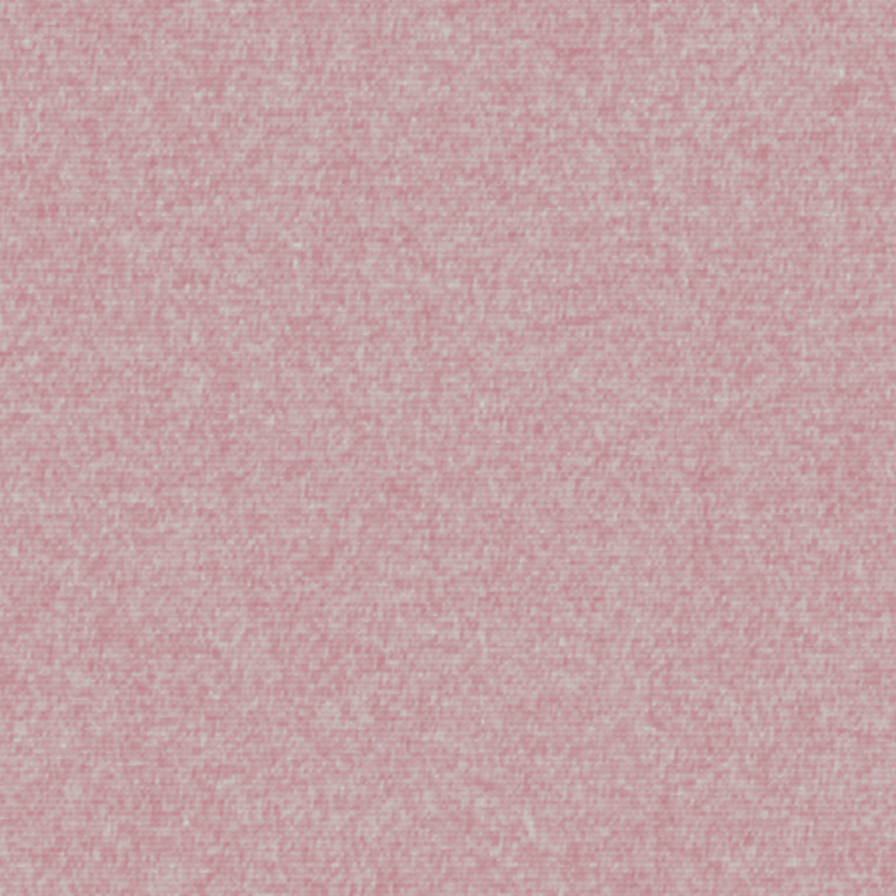
A WebGL 1 fragment shader for this texture:

```glsl
precision highp float;
// Fine dusty-pink melange cloth: thin horizontal rows, mottled yarn and pale flecks.
uniform vec2 u_resolution;

#define MID_PINK vec3(0.769, 0.639, 0.650)
#define TONE_STEP vec3(0.008, 0.042, 0.035)
#define ROWS 150.0
#define STITCHES 128.0
#define ROW_DEPTH 0.42
#define GRAIN 1.20
#define FIBRE 1.35
#define STREAK 0.72
#define WARP 0.42
#define BLOTCH 0.09
#define FLECK 1.50
#define SLANT 0.12

const float TAU = 6.2831853;

float hash(vec2 p) {
  vec3 q = fract(vec3(p.xyx) * 0.1031);
  q += dot(q, q.yzx + 33.33);
  return fract((q.x + q.y) * q.z);
}

// Smooth value noise in the range -1 to 1
float noise(vec2 p) {
  vec2 cell = floor(p);
  vec2 f = fract(p);
  f = f * f * (3.0 - 2.0 * f);
  float low = mix(hash(cell), hash(cell + vec2(1.0, 0.0)), f.x);
  float high = mix(hash(cell + vec2(0.0, 1.0)), hash(cell + vec2(1.0, 1.0)), f.x);
  return 2.0 * mix(low, high, f.y) - 1.0;
}

// Slightly wavy rows formed by the stitches
float rowRelief(vec2 uv) {
  float wave = 0.08 * sin(TAU * uv.x * STITCHES);
  return sin(TAU * (uv.y * ROWS + wave));
}

// Tonal variation of the yarn, from short fibres up to faint broad blotches
float yarnTone(vec2 uv) {
  vec2 leaning = vec2(uv.x - SLANT * uv.y, uv.y);
  float tone = GRAIN * noise(leaning * vec2(212.0, 142.0) + 51.0);
  tone += FIBRE * noise(leaning * vec2(250.0, 172.0) + 17.0);
  tone += STREAK * noise(uv * vec2(42.0, 175.0) + 83.0);
  tone += WARP * noise(uv * vec2(165.0, 38.0) + 29.0);
  tone += BLOTCH * (noise(uv * 40.0 + 7.0) + noise(uv * 7.0 + 61.0));
  return tone;
}

// Sparse pale fibres, short and wide
float paleFlecks(vec2 uv) {
  float speck = noise(uv * vec2(115.0, ROWS) + 131.0);
  return smoothstep(0.62, 0.95, speck);
}

void main() {
  vec2 uv = gl_FragCoord.xy / min(u_resolution.x, u_resolution.y);
  float tone = yarnTone(uv) + ROW_DEPTH * rowRelief(uv);
  tone += FLECK * paleFlecks(uv);
  vec3 cloth = MID_PINK + TONE_STEP * tone;
  gl_FragColor = vec4(clamp(cloth, 0.0, 1.0), 1.0);
}
```
